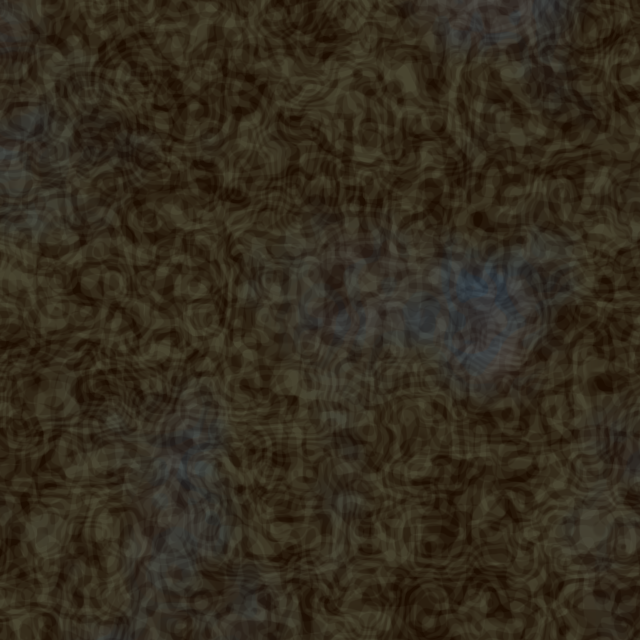
Reproduce this background procedurally as a Shadertoy shader.

```glsl
// Dark, fibrous murk: the contour bands of several smooth noise fields are
// overlaid, so their rings and strands cross as a fine moire. Broad patches
// of blue-grey haze tint the brown and olive strands.

const int LAYERS = 6;
const float TAU = 6.2831853;

float hash(vec2 cell, float seed) {
    vec3 q = fract(vec3(cell.xyx) * 0.1031 + seed * 0.137);
    q += dot(q, q.yzx + 33.33);
    return fract((q.x + q.y) * q.z);
}

float valueNoise(vec2 p, float seed) {
    vec2 cell = floor(p);
    vec2 f = fract(p);
    vec2 u = f * f * f * (f * (f * 6.0 - 15.0) + 10.0);
    float low = mix(hash(cell, seed), hash(cell + vec2(1, 0), seed), u.x);
    float high = mix(hash(cell + vec2(0, 1), seed), hash(cell + vec2(1, 1), seed), u.x);
    return mix(low, high, u.y);
}

// Two or more octaves, normalised to 0..1
float fbm(vec2 p, float seed, int octaves) {
    float sum = 0.0, total = 0.0, weight = 1.0;
    for (int i = 0; i < octaves; i++) {
        sum += weight * valueNoise(p, seed + float(i) * 3.7);
        total += weight;
        weight *= 0.45;
        p = p * 2.13 + 17.3;
    }
    return sum / total;
}

// Alternating bands along the field's contours, faded where too fine to draw
float contourBands(float field, float count) {
    float phase = field * count * TAU;
    float width = fwidth(phase);
    float edge = max(0.25, 0.8 * width);
    float band = smoothstep(-edge, edge, sin(phase));
    return mix(band, 0.5, smoothstep(1.8, 3.4, width));
}

// Average of the overlaid contour layers
float strands(vec2 p) {
    float sum = 0.0;
    for (int i = 0; i < LAYERS; i++) {
        float k = float(i);
        vec2 drift = vec2(k * 5.3, k * 8.9) + 20.0;
        float field = fbm(p * (5.0 + 0.9 * k) + drift, k * 2.3 + 1.0, 3);
        sum += contourBands(field, 5.0 + 1.2 * k);
    }
    return sum / float(LAYERS);
}

void mainImage(out vec4 fragColor, in vec2 fragCoord) {
    vec2 uv = fragCoord / iResolution.y;

    // Strand brightness, with slow drifts of light and dark
    float tone = 0.5 + 1.1 * (strands(uv) - 0.5);
    tone += 0.3 * (fbm(uv * 7.0 + 41.0, 31.0, 3) - 0.5);
    tone = clamp(tone, 0.0, 1.0);

    // Soft haze patches, frayed by finer noise
    float haze = smoothstep(0.38, 0.85, fbm(uv * 4.0 + 9.0, 47.0, 4));

    vec3 brown = vec3(0.115, 0.055, 0.005);
    vec3 olive = vec3(0.285, 0.270, 0.190);
    vec3 slate = vec3(0.170, 0.160, 0.165);
    vec3 mist = vec3(0.280, 0.295, 0.300);
    vec3 color = mix(mix(brown, olive, tone), mix(slate, mist, tone), haze);

    // Rusty and blue shards inside the haze
    float shard = contourBands(fbm(uv * 8.0 + 63.0, 59.0, 3), 5.0) - 0.5;
    float cool = fbm(uv * 5.0 + 77.0, 71.0, 2) - 0.4;
    color += haze * (0.03 * shard + 0.06 * cool) * vec3(-1.0, 0.1, 0.9);

    fragColor = vec4(color, 1.0);
}
```
